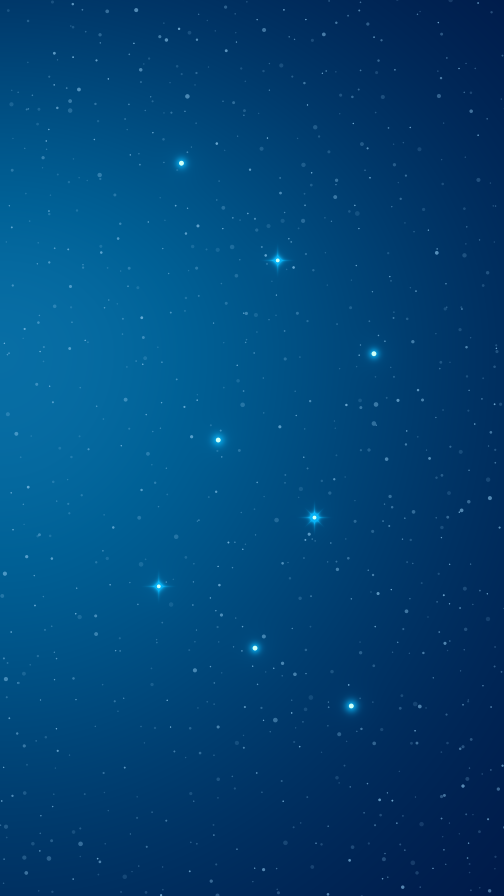
A Shadertoy shader for this background:

```glsl
#define GLOW_CENTER vec2(0.0, 1.08)
#define GLOW_FALLOFF 1.108
#define DUST_LAYERS 3
#define DUST_DENSITY 0.54
#define DUST_MIN 0.0013
#define DUST_MAX 0.0046
#define DUST_COLOR vec3(0.55, 0.78, 0.93)
#define STAR_COUNT 8
#define HALO_SIZE 0.012
#define SPIKE_LENGTH 0.038
#define STAR_CYAN vec3(0.03, 0.70, 0.96)
#define STAR_CORE vec3(0.80, 1.00, 0.97)

vec3 hash32(vec2 p) {
    vec3 q = fract(p.xyx * vec3(0.1031, 0.1030, 0.0973));
    q += dot(q, q.yxz + 33.33);
    return fract((q.xxy + q.yzz) * q.zyx);
}

float valueNoise(vec2 p) {
    vec2 i = floor(p), f = fract(p);
    f = f * f * (3.0 - 2.0 * f);
    return mix(mix(hash32(i).x, hash32(i + vec2(1, 0)).x, f.x),
               mix(hash32(i + vec2(0, 1)).x, hash32(i + vec2(1, 1)).x, f.x), f.y);
}

// Deep blue sky, brightest at the left and fading faster upwards
vec3 sky(vec2 p) {
    vec2 q = p - GLOW_CENTER;
    q.y *= q.y > 0.0 ? 1.25 : 0.9;
    float green = 0.06 + 0.37 * exp(-GLOW_FALLOFF * dot(q, q));
    return vec3(max(0.0, green - 0.38) * 0.6, green, 0.175 + 1.09 * green);
}

// One grid of jittered dots; returns their opacity
float dustLayer(vec2 p, float cells, float seed, float soft) {
    vec2 g = p * cells + seed * 0.37;
    vec2 id = floor(g);
    vec3 place = hash32(id + seed * 57.0);
    vec3 look = hash32(id + seed * 91.0 + 13.0);
    float clump = valueNoise(id / cells * 9.0 + seed);
    float present = step(place.z, DUST_DENSITY * (0.4 + 1.2 * clump));
    float size = pow(look.x, 3.5);
    float radius = mix(DUST_MIN, DUST_MAX, size);
    float d = length(fract(g) - mix(vec2(0.12), vec2(0.88), place.xy)) / cells;
    float opacity = mix(0.22, 0.85, look.y * look.y) * mix(1.0, 0.6, size);
    return present * opacity * (1.0 - smoothstep(radius - soft, radius + soft, d));
}

// Tapering ray pair along the x axis
float spike(vec2 p, float len) {
    float taper = max(0.0, 1.0 - abs(p.x) / len);
    return taper * taper * exp(-abs(p.y) / (0.0012 + 0.0018 * taper));
}

// Even steps downwards, golden-ratio steps sideways
vec2 starPosition(int i) {
    float k = float(i), t = k / float(STAR_COUNT - 1);
    float x = 0.26 + 0.5 * fract(0.2 + 0.382 * k);
    return vec2(x, 1.454 - 1.077 * t - 0.09 * sin(3.14159 * t));
}

// Glow in x, core in y
vec2 brightStar(vec2 p, int i, float soft) {
    float r = length(p);
    bool eightRays = i == 4;
    bool fourRays = i % 4 == 1;
    bool rayed = eightRays || fourRays;
    float haloSize = HALO_SIZE * (rayed ? 0.75 : 0.85 + 0.3 * hash32(vec2(i, 7)).x);
    float halo = 0.75 * exp(-r * r / (haloSize * haloSize)) + 0.16 * exp(-r / 0.016);
    float rays = 0.0;
    if (rayed) rays = spike(p, SPIKE_LENGTH) + spike(p.yx, SPIKE_LENGTH);
    if (eightRays) {
        vec2 d = vec2(p.x + p.y, p.y - p.x) * 0.7071;
        rays += 0.85 * (spike(d, 0.031) + spike(d.yx, 0.031));
    }
    float coreRadius = rayed ? 0.0038 : 0.0048;
    float core = 1.0 - smoothstep(coreRadius - soft, coreRadius + soft, r);
    return vec2(min(1.0, halo + 1.3 * rays), core);
}

void mainImage(out vec4 fragColor, in vec2 fragCoord) {
    vec2 p = fragCoord / iResolution.x;
    float soft = max(0.0012, 0.6 / iResolution.x);
    vec3 col = sky(p);

    // Fine scattered dust
    for (int i = 0; i < DUST_LAYERS; i++) {
        float k = float(i);
        col = mix(col, DUST_COLOR, dustLayer(p, 14.0 + 4.0 * k, k + 1.0, soft));
    }

    // Bright stars
    for (int i = 0; i < STAR_COUNT; i++) {
        vec2 star = brightStar(p - starPosition(i), i, soft);
        col = mix(col, STAR_CYAN, star.x);
        col = mix(col, STAR_CORE, star.y);
    }
    fragColor = vec4(col, 1.0);
}
```
